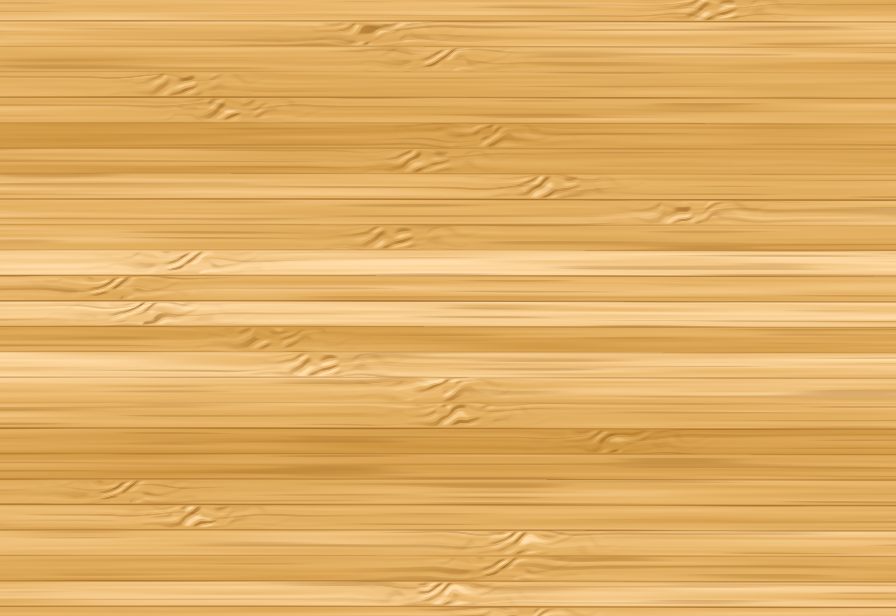
This texture is drawn by a WebGL 2 fragment shader. Its source:

```glsl
#version 300 es
precision highp float;
// Laminated bamboo board: thin horizontal strips with fibre grain and wavy nodes.
uniform vec2 u_resolution;
out vec4 outColor;

const float STRIPS = 24.2;       // strips over the canvas height
const float STRIP_SHIFT = 0.16;  // part of the top strip that is cut off
const float FIBRES = 11.0;       // fine fibres per strip
const float SEAM_WIDTH = 0.055;  // in strip heights
const float NODE_CORE = 0.042;   // node sizes, in canvas heights
const float NODE_WING = 0.105;
const float NODE_SHARE = 0.84;   // share of strips that show a node
const vec3 DEEP = vec3(0.61, 0.39, 0.12);
const vec3 DARK = vec3(0.82, 0.60, 0.27);
const vec3 HONEY = vec3(0.91, 0.71, 0.41);
const vec3 PALE = vec3(0.99, 0.84, 0.62);

// Lightness of each strip, top to bottom
const float TONES[25] = float[25](
  0.58, 0.64, 0.45, 0.46, 0.50, 0.18, 0.27, 0.56, 0.58, 0.42, 0.90, 0.55, 0.84,
  0.30, 0.86, 0.68, 0.52, 0.16, 0.22, 0.46, 0.46, 0.64, 0.42, 0.74, 0.66);

float hash(vec2 p) {
  vec3 q = fract(p.xyx * vec3(0.1031, 0.1030, 0.0973));
  q += dot(q, q.yzx + 33.33);
  return fract((q.x + q.y) * q.z);
}

float noise(vec2 p) {
  vec2 i = floor(p), f = fract(p);
  f = f * f * (3.0 - 2.0 * f);
  return mix(mix(hash(i), hash(i + vec2(1, 0)), f.x),
             mix(hash(i + vec2(0, 1)), hash(i + vec2(1, 1)), f.x), f.y);
}

vec3 bambooColor(float tone) {
  float t = clamp(tone, -0.25, 1.08);
  vec3 low = mix(DARK, HONEY, t / 0.55);
  return t < 0.55 ? low : mix(HONEY, PALE, (t - 0.55) / 0.45);
}

// Horizontal node centre, as a fraction of the width
float nodeCentre(float row) {
  return 0.46 + 0.18 * sin(0.8 * (row - 5.6)) + 0.38 * (hash(vec2(row, 71.0)) - 0.5);
}

// Node ridges: x = dark creases, y = pale crests
vec2 nodeRidges(float d, float v, float seed) {
  float bend = 0.55 * tanh(d * 24.0) + 0.10 * sin(d * 75.0 + seed);
  float wobble = 1.5 * sin(d * 62.0 + v * 4.0 + seed) + 2.2 * noise(vec2(d * 55.0, v * 2.5 + seed));
  float wave = sin(14.0 * (v + bend) + wobble + seed);
  float patches = smoothstep(0.2, 0.65, noise(vec2(d * 42.0 + seed, v * 3.0)));
  return vec2(smoothstep(0.3, 0.95, wave), smoothstep(0.2, 0.95, -wave)) * patches;
}

// Tone and crease strength for one strip
vec2 stripShade(float row, float v, float x, float aspect) {
  float seed = 19.0 * hash(vec2(row, 5.0));
  float present = step(hash(vec2(row, 43.0)), NODE_SHARE);
  float d = x - nodeCentre(row) * aspect;
  float core = present * exp(-d * d / (NODE_CORE * NODE_CORE));
  float wing = present * exp(-d * d / (NODE_WING * NODE_WING));

  // Fibres run along the strip and swerve beside the node
  float w = v + wing * 0.13 * sin(d * 38.0 + v * 3.0 + seed);
  w += 0.03 * sin(x * 3.0 + seed);
  float lane = row * 37.0;
  float broad = noise(vec2(x * 1.3 + seed, w * 3.5 + lane));
  float middle = noise(vec2(x * 2.4 + seed, w * 6.5 + lane + 9.0));
  float fine = noise(vec2(x * 5.0 + seed, w * FIBRES + lane));
  float streak = smoothstep(0.66, 0.95, noise(vec2(x * 3.6 - seed, w * FIBRES * 0.85 + lane + 50.0)));
  float fade = smoothstep(0.4, 1.2, u_resolution.y / (STRIPS * FIBRES));

  float tone = TONES[int(clamp(row, 0.0, 24.0))];
  tone += 0.05 * sin(x * 2.7 + seed) + 0.03 * sin(x * 6.1 - seed * 2.0);
  tone += 0.30 * (broad - 0.5) + 0.24 * (middle - 0.5) + 0.26 * fade * (fine - 0.5);
  tone += 0.10 * (v - 0.5) * sign(hash(vec2(row, 12.0)) - 0.5);

  // Nodes stay clear of the strip edges
  float inside = smoothstep(0.0, 0.15, v) * smoothstep(1.0, 0.85, v);
  vec2 ridges = nodeRidges(d, v, seed) * inside;
  tone += ridges.y * (0.38 * core + 0.12 * wing) - 0.06 * wing;
  float crease = ridges.x * (0.42 * core + 0.20 * wing);
  return vec2(tone, crease + 0.30 * fade * streak * (1.0 - 0.6 * core));
}

void main() {
  vec2 p = gl_FragCoord.xy / u_resolution.y;
  float aspect = u_resolution.x / u_resolution.y;
  float s = (1.0 - p.y) * STRIPS + STRIP_SHIFT;
  s += 0.025 * sin(p.x * 2.3 + 1.0);
  float row = floor(s), v = s - row;
  float pixel = STRIPS / u_resolution.y;

  vec2 shade = stripShade(row, v, p.x, aspect);
  vec3 color = mix(bambooColor(shade.x), DEEP, clamp(shade.y, 0.0, 0.7));

  // Glue seams, stronger on some joints and broken along their length
  float joint = floor(s + 0.5);
  float distanceToSeam = abs(s - joint);
  float seam = 1.0 - smoothstep(SEAM_WIDTH * 0.5 - pixel * 0.5, SEAM_WIDTH * 0.5 + pixel * 0.7, distanceToSeam);
  float strength = mix(0.18, 0.75, hash(vec2(joint, 29.0)));
  strength *= 0.6 + 0.5 * noise(vec2(p.x * 5.0, joint * 7.0));
  color = mix(color, DEEP, seam * strength);

  outColor = vec4(color, 1.0);
}
```
